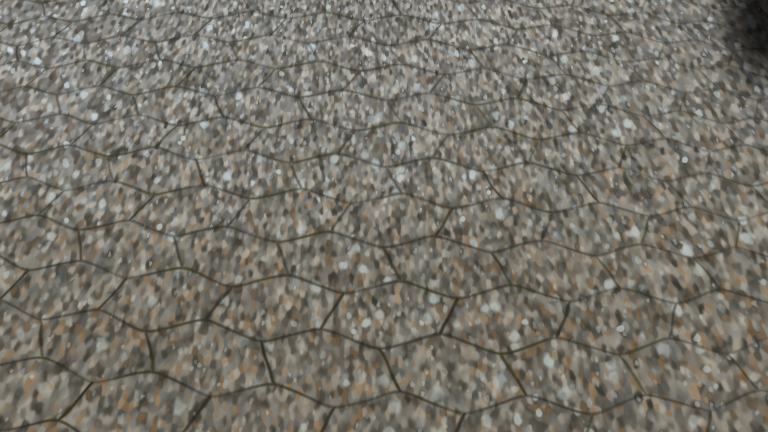
Write a WebGL 2 fragment shader that draws this texture.

```glsl
#version 300 es
precision highp float;

uniform vec2 u_resolution;
out vec4 outColor;

// Perspective of the paved ground
const float HORIZON = 1.285;
const float COLUMN_SIZE = 0.135;
const float ROW_DENSITY = 32.87;
const float ROW_SHIFT = 14.39;
const float CENTER_X = 0.9375;
const float TILT = 0.045;
const vec2 BARREL = vec2(0.10, 0.15);

// Paver shape, in column and row units
const float WAVE_HEIGHT = 0.15;
const float SIDE_LEAN = 0.24;
const float JOINT_WIDTH = 0.0034;

// Aggregate, laid out around the focus of the streaks
const vec2 STREAK_FOCUS = vec2(0.85, 1.9);
const vec2 GRAIN_SCALE = vec2(165.0, 100.0);
const vec2 GLINT_SCALE = vec2(118.0, 76.0);
const vec2 PEBBLE_SCALE = vec2(58.0, 50.0);
const float GLINT_CHANCE = 0.17;
const float PEBBLE_CHANCE = 0.12;
const float GRAIN_CONTRAST = 0.92;

const vec3 GRAIN_DARK = vec3(0.225, 0.218, 0.195);
const vec3 GRAIN_LIGHT = vec3(0.675, 0.66, 0.625);
const vec3 RUST = vec3(0.58, 0.43, 0.28);
const vec3 SLATE = vec3(0.43, 0.46, 0.49);
const vec3 PEBBLE = vec3(0.71, 0.75, 0.76);
const vec3 JOINT = vec3(0.16, 0.155, 0.12);
const vec3 MOSS = vec3(0.21, 0.22, 0.12);

const float TAU = 6.2831853;

vec3 hash3(vec2 p) {
    vec3 q = fract(p.xyx * vec3(0.1031, 0.1030, 0.0973));
    q += dot(q, q.yxz + 33.33);
    return fract((q.xxy + q.yzz) * q.zyx);
}

float gradientDot(vec2 cell, vec2 offset) {
    float a = TAU * hash3(cell).x;
    return dot(vec2(cos(a), sin(a)), offset);
}

float gradientNoise(vec2 p) {
    vec2 i = floor(p), f = fract(p), e = vec2(1.0, 0.0);
    vec2 u = f * f * f * (f * (f * 6.0 - 15.0) + 10.0);
    return mix(mix(gradientDot(i, f), gradientDot(i + e, f - e), u.x),
               mix(gradientDot(i + e.yx, f - e.yx), gradientDot(i + 1.0, f - 1.0), u.x), u.y);
}

// Softly blended random values of the nearest grains
vec3 grains(vec2 p) {
    vec2 cell = floor(p);
    vec4 sum = vec4(0.0);
    for (int y = -1; y <= 1; y++)
    for (int x = -1; x <= 1; x++) {
        vec2 id = cell + vec2(x, y);
        vec2 d = p - id - hash3(id + 17.0).xy;
        sum += vec4(hash3(id), 1.0) * exp(-4.0 * dot(d, d));
    }
    return sum.rgb / max(sum.a, 1e-6);
}

// Coverage of sparse pale pebbles
float pebbles(vec2 p, float chance) {
    vec2 cell = floor(p);
    float cover = 0.0;
    for (int y = -1; y <= 1; y++)
    for (int x = -1; x <= 1; x++) {
        vec2 id = cell + vec2(x, y);
        vec3 h = hash3(id + 91.0);
        float radius = mix(0.25, 0.55, h.y * h.y);
        float d = length(p - id - hash3(id + 43.0).xy) + 0.25 * gradientNoise(p * 2.0);
        float spot = 1.0 - smoothstep(radius * 0.45, radius * 1.25, d);
        cover = max(cover, spot * step(h.x, chance) * mix(0.45, 1.0, h.z));
    }
    return cover;
}

// Lean of a row's sides: +1 or -1 in turn
float rowLean(float row) { return 1.0 - 2.0 * mod(row, 2.0); }
float sideCenter(float row) { return 0.13 + 0.25 * rowLean(row); }

// Height of the wavy joint under a row: a triangle wave with rounded tips
float waveJoint(float row, float x) {
    float crest = sideCenter(row) - 0.35 * SIDE_LEAN * rowLean(row);
    return row - 0.5 + WAVE_HEIGHT * asin(0.9 * cos(TAU * (x - crest))) / 1.12;
}

void main() {
    vec2 p = gl_FragCoord.xy / u_resolution.y;
    float aspect = u_resolution.x / u_resolution.y;

    // Ground coordinates
    float dx = p.x - CENTER_X;
    float fall = 1.0 - p.y - TILT * (p.x - 0.775);
    fall += BARREL.y * (fall - 0.46) * dx * dx;
    float depth = fall + HORIZON;
    vec2 g = vec2(dx * (1.0 + BARREL.x * dx * dx) / (COLUMN_SIZE * depth),
                  ROW_DENSITY / depth - ROW_SHIFT);
    g += 0.025 * vec2(gradientNoise(g * 2.1), gradientNoise(g * 2.7 + 40.0));

    // Paver cell and distances to its joints
    float row = floor(g.y + 0.5);
    row += step(waveJoint(row + 1.0, g.x), g.y) - step(g.y, waveJoint(row, g.x));
    float above = waveJoint(row + 1.0, g.x) - g.y;
    float below = g.y - waveJoint(row, g.x);
    float waveDist = min(above, below) * depth * depth / ROW_DENSITY;
    float side = g.x - sideCenter(row) - SIDE_LEAN * rowLean(row) * (g.y - row);
    float sideDist = abs(side - round(side)) * COLUMN_SIZE * depth;
    vec3 paver = hash3(vec2(floor(side), row) + 60.0);

    // Joint strength, worn unevenly
    float wear = gradientNoise(g * 1.7 + 9.0);
    float width = JOINT_WIDTH * depth / 1.8;
    float soft = 0.002 + 0.7 / u_resolution.y;
    float sideWear = mix(0.5, 1.0, hash3(vec2(round(side), row) + 25.0).x);
    float sideJoint = sideWear * (1.0 - smoothstep(width - soft, width + soft, sideDist));
    float waveLine = (0.62 + 0.7 * wear) * (1.0 - smoothstep(width * 0.8 - soft, width * 0.8 + soft, waveDist));
    float fade = mix(1.0, 0.65, smoothstep(1.0, 1.7, p.x)) * mix(1.0, 0.7, p.y);
    float joint = clamp(max(sideJoint, waveLine) * fade, 0.0, 1.0);
    float shoulder = exp(-min(sideDist, waveDist) / (width * 2.0));

    // Streaked aggregate
    vec2 q = STREAK_FOCUS - p;
    vec2 polar = vec2(atan(q.x, q.y), log(length(q))) + 4.0;
    vec3 grain = grains(polar * GRAIN_SCALE);
    float tone = 0.5 + GRAIN_CONTRAST * (grain.x - 0.5);
    tone += 0.14 * gradientNoise(polar * GRAIN_SCALE * 0.4);
    vec3 color = mix(GRAIN_DARK, GRAIN_LIGHT, clamp(tone, 0.0, 1.1));
    color = mix(color, RUST, smoothstep(0.63, 0.85, grain.y) * mix(0.55, 0.15, p.y));
    color = mix(color, SLATE, 0.35 * smoothstep(0.6, 0.8, grain.z));
    color = mix(color, PEBBLE, 0.55 * pebbles(polar * GLINT_SCALE, GLINT_CHANCE));
    color = mix(color, PEBBLE, 0.9 * pebbles(polar * PEBBLE_SCALE, PEBBLE_CHANCE));

    // Tint of each paver, joints and light
    color *= 0.98 + 0.04 * paver.x + 0.04 * gradientNoise(g * 0.8);
    color *= 1.0 - 0.16 * shoulder * fade;
    color = mix(color, mix(JOINT, MOSS, smoothstep(0.05, 0.4, wear)), 0.9 * joint);
    float sheen = smoothstep(0.15, 1.0, p.y) * mix(1.0, 0.5, p.x / aspect);
    color *= mix(vec3(0.98, 0.965, 0.93), vec3(1.13, 1.15, 1.18), sheen);
    color += 0.02 * sheen;
    float corner = length((p - vec2(aspect, 0.96)) / vec2(0.12, 0.18));
    color *= mix(0.22, 1.0, smoothstep(0.25, 1.3, corner));
    outColor = vec4(color, 1.0);
}
```
